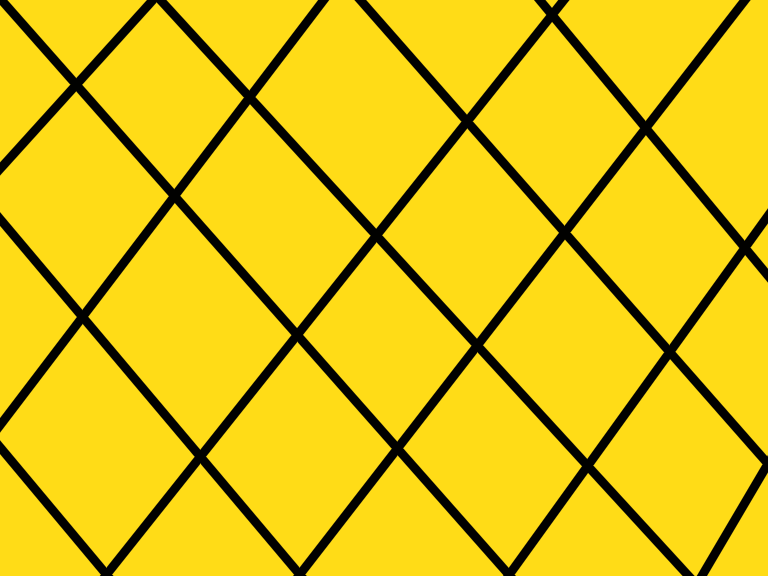
Write a Shadertoy shader that draws this pattern.

```glsl
// Irregular black diamond lattice of slanted lines on flat yellow.

// Distance to a line crossing mid-height at x = start, moving "run" across per unit of drop.
float slantedLine(vec2 p, float start, float run) {
    return abs(p.x - start - run * (0.5 - p.y)) / sqrt(1.0 + run * run);
}

void mainImage(out vec4 fragColor, in vec2 fragCoord) {
    vec2 p = fragCoord / iResolution.y;
    p.x += 0.5 * (4.0 / 3.0 - iResolution.x / iResolution.y);
    float pixel = 1.0 / iResolution.y;

    // Per-line irregularity: shift along x, change of run
    vec2 fallingWobble[6] = vec2[6](
        vec2(-0.014, -0.024), vec2(0.0, -0.017), vec2(0.025, 0.023),
        vec2(0.0, 0.057), vec2(0.010, 0.019), vec2(-0.022, -0.032));
    vec2 risingWobble[6] = vec2[6](
        vec2(0.0, 0.145), vec2(0.0235, 0.001), vec2(0.078, 0.036),
        vec2(0.058, 0.015), vec2(0.050, -0.039), vec2(-0.025, -0.171));

    // Nearest line of the two evenly spaced, wobbled families
    float lineDistance = 1.0;
    for (int i = 0; i < 6; i++) {
        vec2 falling = vec2(-0.217 + 0.318 * float(i), 0.86) + fallingWobble[i];
        vec2 rising = vec2(-0.187 + 0.345 * float(i), 0.76) + risingWobble[i];
        lineDistance = min(lineDistance, slantedLine(p, falling.x, falling.y));
        lineDistance = min(lineDistance, slantedLine(p, rising.x, -rising.y));
    }

    // Ink over ground, with an edge about one pixel soft
    float ink = 1.0 - smoothstep(-0.7 * pixel, 0.7 * pixel, lineDistance - 0.0077);
    vec3 yellow = vec3(1.0, 0.863, 0.09);
    vec3 black = vec3(0.005, 0.005, 0.0);
    fragColor = vec4(mix(yellow, black, ink), 1.0);
}
```
